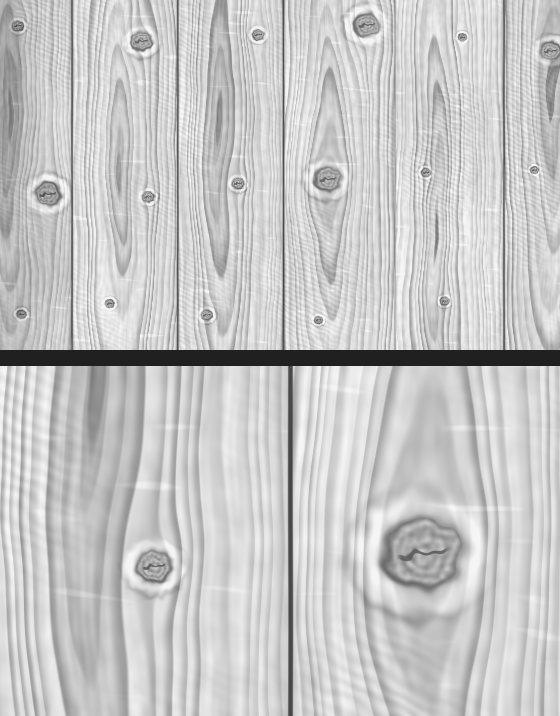
Top, the full canvas; bottom, a detail of the centre.
Reproduce this texture procedurally as a Shadertoy shader.

```glsl
// Six upright pale grey wooden planks with dark seams, knots and arched grain.
// Growth rings are contours of a stretched distance to each plank's heart line,
// bent around the knots and roughened with gradient noise.

vec2 hash2(vec2 p) {
    p = vec2(dot(p, vec2(127.1, 311.7)), dot(p, vec2(269.5, 183.3)));
    return fract(sin(p) * 43758.5);
}

float cornerSlope(vec2 cell, vec2 offset) {
    return dot(hash2(cell + offset) * 2.0 - 1.0, offset);
}

// Gradient noise, about -0.7 to 0.7
float noise(vec2 p) {
    vec2 i = floor(p), f = fract(p);
    vec2 u = f * f * f * (f * (f * 6.0 - 15.0) + 10.0);
    vec2 g = vec2(0.0, 1.0);
    float a = dot(hash2(i) * 2.0 - 1.0, f);
    float b = dot(hash2(i + g.yx) * 2.0 - 1.0, f - g.yx);
    float c = dot(hash2(i + g.xy) * 2.0 - 1.0, f - g.xy);
    float d = dot(hash2(i + 1.0) * 2.0 - 1.0, f - 1.0);
    return mix(mix(a, b, u.x), mix(c, d, u.x), u.y);
}

float bell(float x) { return exp(-x * x); }

// Centre and radius of one of the three knots on a plank
vec3 knotAt(float plank, float row, float left, float width) {
    vec2 rnd = hash2(vec2(plank + 3.0, row * 7.0));
    float x = left + width * (0.52 + 0.25 * sin(1.64 * row - 0.72 * plank));
    float y = 0.13 + 0.3 * row + 0.04 * row * row + 0.1 * (rnd.x - 0.5);
    bool big = (row == 1.0 && mod(plank, 3.0) == 0.0)
            || (row == 2.0 && mod(plank, 2.0) == 1.0);
    return vec3(x, y, big ? 0.024 + 0.009 * rnd.y : 0.008 + 0.007 * rnd.y);
}

void mainImage(out vec4 fragColor, in vec2 fragCoord) {
    vec2 p = fragCoord / iResolution.xy * vec2(1.6, 1.0);
    float px = 1.0 / iResolution.y;

    // Plank under this point
    float edges[7] = float[7](-0.095, 0.206, 0.508, 0.81, 1.129, 1.44, 1.742);
    int id = 0;
    for (int i = 1; i < 6; i++) if (p.x > edges[i]) id = i;
    float plank = float(id);
    float left = edges[id], width = edges[id + 1] - left;
    vec2 rnd = hash2(vec2(plank * 5.0 + 1.0, 8.0));
    vec2 local = p + vec2(plank * 17.0, plank * 5.0);

    // Waviness, then flow of the fibres around each knot
    float x = p.x + 0.03 * noise(local * vec2(4.0, 2.5))
            + 0.006 * noise(local * vec2(12.0, 11.0));
    for (float row = 0.0; row < 3.0; row++) {
        vec3 knot = knotAt(plank, row, left, width);
        vec2 d = p - knot.xy;
        float reach = 2.2 * knot.z * knot.z;
        x -= d.x * reach / (dot(d * d, vec2(1.0, 0.3)) + reach);
    }

    // Growth rings: long spindles around the heart, dark toward one side
    float heart = left + width * (0.36 + 0.12 * rnd.x);
    float rise = (p.y - 0.25 - 0.5 * rnd.y) * (0.06 + 0.06 * rnd.x);
    float dist = length(vec2(x - heart, rise));
    float phase = dist * 72.0 + 1.6 * noise(vec2(dist * 28.0, plank * 9.3 + p.y));
    float ring = fract(phase);
    float strength = hash2(vec2(floor(phase), plank)).x;
    float late = smoothstep(0.2, 0.85, ring) * (1.0 - smoothstep(0.85, 1.0, ring));
    float tone = 0.91 - 0.04 * rnd.y - late * (0.09 + 0.19 * strength * strength);

    // Darker heartwood and a narrow pith pocket
    tone -= (0.03 + 0.09 * rnd.y) * (1.0 - smoothstep(0.028, 0.038, dist));
    tone -= 0.14 * (1.0 - smoothstep(0.005, 0.008, dist));

    // Stains, fibres, pores and slanted saw marks
    tone += 0.09 * noise(local * vec2(6.0, 2.2));
    tone += 0.09 * noise(vec2(x * 150.0, local.y * 7.0));
    tone += 0.06 * noise(local * vec2(90.0, 45.0));
    float worn = smoothstep(-0.1, 0.35, noise(local * vec2(5.0, 3.0) + 40.0));
    tone += 0.035 * worn * sin(p.y * 430.0 + p.x * 210.0 + 5.0 * noise(local * 30.0));
    float scratch = noise(local * vec2(7.0, 65.0) + p.x * 4.0);
    tone += 0.07 * smoothstep(0.3, 0.5, scratch);

    // Knots: pale collar, ringed core, dark rim and a drying crack
    for (float row = 0.0; row < 3.0; row++) {
        vec3 knot = knotAt(plank, row, left, width);
        vec2 d = (p - knot.xy) / knot.z;
        float blur = px / knot.z;
        float r = length(d * vec2(0.9, 1.0)) + 0.3 * noise(d * 1.6 + plank * 4.0 + row);
        float lit = 0.5 + 0.5 * sin(atan(d.y, d.x) + plank + row);
        tone += 0.13 * bell((r - 1.45) / 0.3);
        tone -= 0.12 * lit * bell((r - 1.95) / 0.17);
        float core = 0.66 + 0.06 * sin(r * 17.0) + 0.16 * noise(d * 5.0 + plank);
        tone = mix(tone, core, 1.0 - smoothstep(1.0 - blur, 1.0 + blur, r));
        tone = mix(tone, 0.38, (0.35 + 0.5 * lit) * bell((r - 1.0) / (0.1 + blur * 0.5)));
        float crack = abs(d.y - 0.15 * d.x - 0.25 * noise(d * 2.5));
        crack = 1.0 - smoothstep(0.03, 0.06 + blur, crack);
        tone = mix(tone, 0.3, 0.75 * crack * (1.0 - smoothstep(0.6, 0.8, abs(d.x))));
    }

    // Shaded left side, then seams with a pale bevel; one seam is tight
    tone -= 0.1 * (1.0 - smoothstep(0.0, 0.25, p.x));
    for (int i = 1; i < 6; i++) {
        float d = p.x - edges[i] - 0.001 * noise(vec2(p.y * 6.0, float(i)));
        float depth = i == 4 ? 0.35 : 0.9;
        tone += 0.06 * bell((d - 0.009) / 0.005) - 0.1 * depth * bell(d / 0.009);
        tone = mix(tone, 0.23, depth * (1.0 - smoothstep(0.0022 - px, 0.0022 + px, abs(d))));
    }
    fragColor = vec4(vec3(clamp(tone, 0.12, 0.96)), 1.0);
}
```
